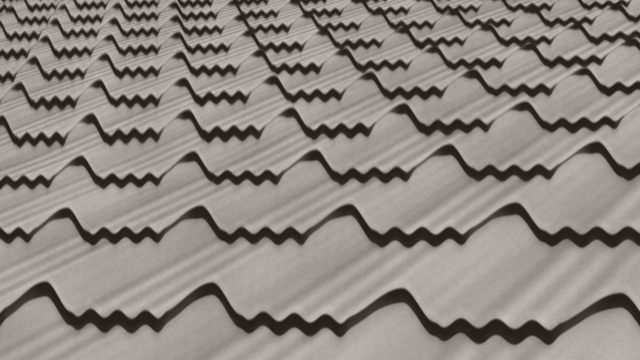
Reproduce this texture procedurally as a Shadertoy shader.

```glsl
float hash(vec2 p) {
    return fract(sin(dot(p, vec2(127.1, 311.7))) * 43758.5453);
}

float noise(vec2 p) {
    vec2 c = floor(p), f = fract(p);
    f = f * f * (3.0 - 2.0 * f);
    return mix(mix(hash(c), hash(c + vec2(1, 0)), f.x),
               mix(hash(c + vec2(0, 1)), hash(c + vec2(1, 1)), f.x), f.y);
}

// Depth of the sheet below its crest: steep face, rippled pan, long rise
float profileDrop(float s) {
    float pan = smoothstep(0.0, 0.16, s) * (1.0 - smoothstep(0.68, 1.0, s));
    float ripple = cos(6.2832 * (s - 0.2) / 0.165);
    float rippleZone = smoothstep(0.13, 0.2, s) * (1.0 - smoothstep(0.68, 0.76, s));
    return 0.087 * pan + 0.012 * ripple * rippleZone;
}

// Perspective: canvas point to (column, row) on the roof plane
vec2 roofCoord(vec2 p) {
    mat2 m = mat2(0.4546 + 0.0654 * p.x, -0.0417 + 0.0654 * p.y,
                  0.5648 - 0.188 * p.x, -0.1157 - 0.188 * p.y);
    return inverse(m) * (p - vec2(0.5903, 0.795));
}

float roofDepth(vec2 roof) {
    return 1.0 - 0.0654 * roof.x + 0.188 * roof.y;
}

// Painted metal, striped along the slope
vec3 sheetColor(vec2 roof, vec2 p) {
    float q = fract(roof.x);
    float face = 1.0 - smoothstep(0.12, 0.5, q) + smoothstep(0.88, 1.0, q);
    float ripples = smoothstep(0.42, 0.54, q) * (1.0 - smoothstep(0.9, 1.0, q));
    float tone = 0.6 + 0.055 * face;
    tone += ripples * (0.025 - 0.045 * cos(6.2832 * (q - 0.54) / 0.155));
    tone -= 0.05 * exp(-pow((q - 0.5) / 0.04, 2.0));
    tone += 0.05 * (noise(roof * vec2(16.0, 1.5)) - 0.5);
    tone += 0.05 * (noise(p * 7.0) - 0.5);
    tone += 0.03 * (noise(p * 150.0) - 0.5);
    return vec3(tone + 0.025, tone, tone - 0.02);
}

void mainImage(out vec4 fragColor, in vec2 fragCoord) {
    vec2 p = fragCoord / iResolution.y;
    p.y = 1.0 - p.y;

    // Slight bend of the far left part of the roof
    p.y += 0.088 * max(0.0, 1.0 - p.y / 0.44) * max(0.0, 1.0 - p.x / 1.62);

    vec3 color = sheetColor(roofCoord(p), p);
    float soft = 0.0035 + 0.7 / iResolution.y;

    // Overlap steps, from the far rows to the near ones
    for (float row = 12.0; row > -2.0; row--) {
        float column = (p.x * (1.0 + 0.188 * row) - 0.5648 * row - 0.5903)
                     / (0.4546 + 0.0654 * p.x);
        float s = fract(column);
        float depth = roofDepth(vec2(column, row));
        float wobble = 0.012 * (noise(vec2(column * 2.0, row * 7.3)) - 0.5);
        float lineY = (0.791 - 0.0417 * column - 0.1157 * row
                    + profileDrop(s) + wobble) / depth;
        float d = p.y - lineY;

        // The gap closes on the long rise, more so far away
        float closing = smoothstep(0.66, 0.78, s) * (1.0 - smoothstep(0.84, 0.98, s));
        closing *= clamp(0.3 + 0.22 * row, 0.3, 1.0);
        float wear = 0.85 + 0.3 * noise(vec2(column * 5.0, row * 3.7));
        float gap = 0.041 * wear * (1.0 - closing) / depth;

        float lip = exp(-pow((d * depth + 0.016) / 0.011, 2.0));
        color += 0.035 * lip;
        float shade = smoothstep(0.0, soft, d - gap)
                    * exp(-max(d - gap, 0.0) * depth / 0.014);
        color *= 1.0 - 0.2 * shade * (1.0 - closing);

        float band = smoothstep(-soft, soft, d) * (1.0 - smoothstep(-soft, soft, d - gap));
        vec3 shadow = mix(vec3(0.15, 0.12, 0.1), vec3(0.26, 0.23, 0.2),
                          0.6 * noise(p * 45.0) * smoothstep(0.3, 1.0, d / max(gap, 0.001)));
        color = mix(color, shadow, band * (1.0 - 0.5 * closing));
    }

    fragColor = vec4(clamp(color, 0.0, 1.0), 1.0);
}
```
